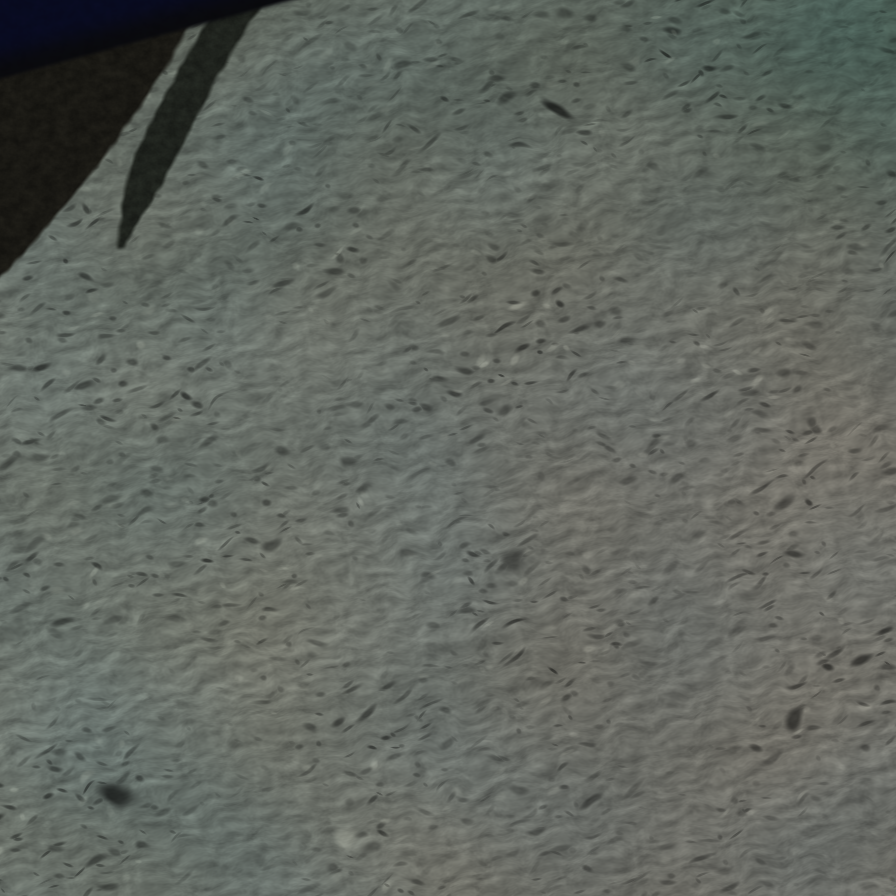
Write a WebGL 1 fragment shader that draws this texture.

```glsl
precision highp float;
// Rough grey pavement with pits and pale grit, under a dark blue edge that
// casts a curved shadow and a narrow spike in the upper left corner.
// Stretched gradient noise gives the relief; scattered ellipses give the pits.

uniform vec2 u_resolution;

vec2 hash2(vec2 p) {
  vec3 q = fract(p.xyx * vec3(0.1031, 0.1030, 0.0973));
  q += dot(q, q.yzx + 33.33);
  return fract((q.xx + q.yz) * q.zy);
}

float gradDot(vec2 cell, vec2 corner, vec2 f) {
  float a = 6.2832 * hash2(cell + corner).x;
  return dot(vec2(cos(a), sin(a)), f - corner);
}

float gradientNoise(vec2 p) {
  vec2 i = floor(p), f = fract(p);
  vec2 u = f * f * f * (f * (f * 6.0 - 15.0) + 10.0);
  float low = mix(gradDot(i, vec2(0.0), f), gradDot(i, vec2(1.0, 0.0), f), u.x);
  float high = mix(gradDot(i, vec2(0.0, 1.0), f), gradDot(i, vec2(1.0), f), u.x);
  return mix(low, high, u.y);
}

float fbm(vec2 p) {
  float sum = 0.0, amp = 0.6;
  for (int i = 0; i < 4; i++) {
    sum += amp * gradientNoise(p);
    p = p * 1.9 + vec2(17.3, 9.1);
    amp *= 0.62;
  }
  return sum;
}

vec2 rotate(vec2 p, float a) {
  float c = cos(a), s = sin(a);
  return vec2(c * p.x + s * p.y, c * p.y - s * p.x);
}

// Soft-edged ellipse, 1 inside and 0 outside
float ellipse(vec2 p, vec2 radius, float angle) {
  return 1.0 - smoothstep(0.35, 1.25, length(rotate(p, angle) / radius));
}

// Randomly placed flecks, at most one per grid cell
float flecks(vec2 p, float grid, float density, vec2 size, float seed) {
  vec2 base = floor(p * grid);
  float cover = 0.0;
  for (int y = -1; y <= 1; y++) {
    for (int x = -1; x <= 1; x++) {
      vec2 cell = base + vec2(float(x), float(y));
      vec2 place = hash2(cell + seed);
      vec2 kind = hash2(cell + seed + 71.7);
      vec2 shape = hash2(cell + seed + 139.3);
      vec2 radius = size * mix(vec2(0.5), vec2(1.25), shape);
      float dab = ellipse(p - (cell + place) / grid, radius, mix(-0.6, 0.75, shape.x));
      cover = max(cover, dab * step(kind.x, density) * mix(0.4, 1.0, kind.y));
    }
  }
  return cover;
}

// Broad tints of the ground
vec3 groundTint(vec2 p) {
  vec3 low = mix(vec3(0.415, 0.445, 0.418), vec3(0.428, 0.428, 0.402), smoothstep(0.1, 0.8, p.x));
  vec3 high = mix(vec3(0.375, 0.402, 0.372), vec3(0.345, 0.388, 0.358), p.x);
  vec3 c = mix(low, high, smoothstep(0.45, 1.05, p.y));
  c = mix(c, vec3(0.26, 0.35, 0.315), 0.75 * (1.0 - smoothstep(0.0, 0.34, length(p - vec2(1.0, 1.02)))));
  c += vec3(0.014, 0.002, -0.006) * gradientNoise(p * 5.0 + 3.0) * 2.0;
  c += 0.045 * gradientNoise(rotate(p, 0.28) * vec2(2.5, 9.0) + 5.0);
  return c;
}

vec3 pavement(vec2 p) {
  vec2 warp = 0.009 * vec2(gradientNoise(p * 28.0), gradientNoise(p * 28.0 + 41.0));
  vec2 q = p + warp;
  vec2 grain = rotate(q, 0.17) * vec2(32.0, 70.0);
  float relief = fbm(grain) - fbm(grain + vec2(0.2, -0.45));
  float patches = 0.55 + 0.9 * gradientNoise(p * 6.0 + 20.0);
  float pits = flecks(q, 34.0, 0.42, vec2(0.012, 0.0042), 5.0);
  pits = max(pits, 0.75 * flecks(q, 60.0, 0.38, vec2(0.0075, 0.0028), 37.0));
  float grit = flecks(q + vec2(0.003, 0.007), 38.0, 0.22, vec2(0.008, 0.004), 83.0);
  // Larger individual hollows and one pale stone
  float hollow = ellipse(q - vec2(0.623, 0.880), vec2(0.021, 0.006), -0.5);
  hollow = max(hollow, ellipse(q - vec2(0.130, 0.112), vec2(0.022, 0.012), -0.3));
  hollow = max(hollow, 0.6 * ellipse(q - vec2(0.575, 0.374), vec2(0.013, 0.015), 0.0));
  hollow = max(hollow, 0.8 * ellipse(q - vec2(0.889, 0.198), vec2(0.010, 0.015), -0.3));
  float stone = ellipse(q - vec2(0.388, 0.065), vec2(0.012, 0.013), 0.3);
  vec3 c = groundTint(p) * (1.0 + 0.27 * relief + 0.12 * fbm(grain * 0.6 + 50.0));
  c *= 1.0 - 0.62 * max(pits * clamp(patches, 0.2, 1.0), hollow);
  return c + vec3(0.11, 0.11, 0.10) * max(grit * clamp(patches, 0.2, 1.0), stone);
}

float inside(float d, float soft) {
  return 1.0 - smoothstep(-soft, soft, d);
}

void main() {
  vec2 p = gl_FragCoord.xy / u_resolution;
  vec3 color = pavement(p);
  float mottle = fbm(p * vec2(65.0, 80.0));
  float ragged = 0.003 * gradientNoise(p * 60.0);

  // Broad shadow with a bowed right edge
  float rise = p.y - 0.69;
  float shadow = inside(0.75 * (p.x - rise * (0.95 - 0.7 * rise)) + ragged, 0.003);
  color = mix(color, vec3(0.098, 0.094, 0.076) * (1.0 + 0.55 * mottle), shadow);

  // Slim spike, pointed at its lower end
  float s = p.y - 0.722;
  float axis = 0.134 + s * (0.32 + 0.64 * s);
  float halfWidth = 0.025 * smoothstep(-0.04, 0.11, s) - 0.001;
  float spike = inside(0.85 * (abs(p.x - axis) - halfWidth) + ragged, 0.003) * smoothstep(-0.003, 0.004, s);
  color = mix(color, vec3(0.118, 0.132, 0.112) * (1.0 + 0.5 * mottle), spike);

  // Blue edge, almost black along its rim
  float rim = 0.912 + 0.27 * p.x - p.y;
  vec3 blue = mix(vec3(0.035, 0.037, 0.05), vec3(0.032, 0.042, 0.125), smoothstep(0.005, 0.045, -rim));
  color = mix(color, blue * (1.0 + 0.2 * mottle), inside(rim, 0.004));

  gl_FragColor = vec4(color, 1.0);
}
```
